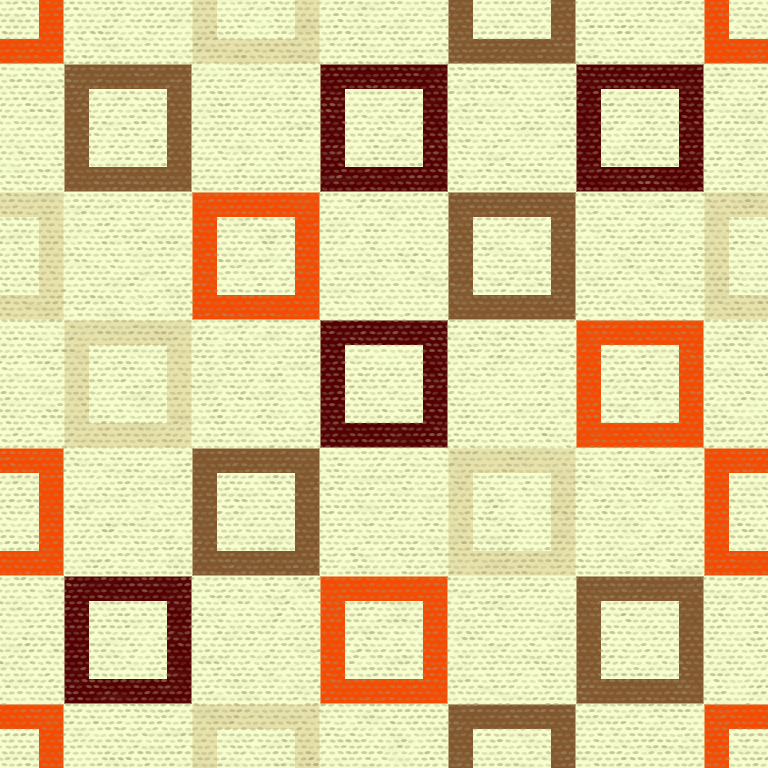
Give the GLSL for this pattern, as a WebGL 2 fragment shader.

```glsl
#version 300 es
precision highp float;
// Checkerboard of square frames in four colours on a woven cream cloth.

uniform vec2 u_resolution;
out vec4 fragColor;

const float CELLS = 6.0;                     // checker cells across the canvas
const float FRAME_WIDTH = 0.195;             // frame thickness, in cells
const vec2 STITCHES = vec2(96.0, 128.0);     // weave gaps across and down
const vec2 GAP_RADIUS = vec2(0.36, 0.25);    // gap half size, in stitches
const float GAP_STRENGTH = 0.52;
const float STREAK_STRENGTH = 0.08;

const vec3 CLOTH = vec3(0.965, 1.0, 0.805);
const vec3 SHADOW = vec3(0.62, 0.58, 0.44);
const vec3 SAND = vec3(0.905, 0.89, 0.67);
const vec3 BROWN = vec3(0.51, 0.34, 0.18);
const vec3 ORANGE = vec3(0.97, 0.29, 0.0);
const vec3 MAROON = vec3(0.33, 0.0, 0.01);

// Colour index of the three frames in each row, from the bottom up
const int FRAME_COLOURS[18] = int[18](
    2, 0, 1,
    3, 2, 1,
    2, 1, 0,
    0, 3, 2,
    0, 2, 1,
    1, 3, 3);

vec2 hash2(vec2 p) {
    vec3 q = fract(p.xyx * vec3(0.1031, 0.103, 0.0973));
    q += dot(q, q.yzx + 33.33);
    return fract((q.xx + q.yz) * q.zy);
}

float gradientNoise(vec2 p) {
    vec2 cell = floor(p), f = fract(p);
    vec2 blend = f * f * f * (f * (f * 6.0 - 15.0) + 10.0);
    vec2 e = vec2(1.0, 0.0);
    float a = dot(hash2(cell) * 2.0 - 1.0, f);
    float b = dot(hash2(cell + e) * 2.0 - 1.0, f - e);
    float c = dot(hash2(cell + e.yx) * 2.0 - 1.0, f - e.yx);
    float d = dot(hash2(cell + 1.0) * 2.0 - 1.0, f - 1.0);
    return mix(mix(a, b, blend.x), mix(c, d, blend.x), blend.y);
}

vec3 frameColour(ivec2 cell) {
    int index = FRAME_COLOURS[cell.y * 3 + cell.x / 2];
    if (index == 0) return SAND;
    if (index == 1) return BROWN;
    return index == 2 ? ORANGE : MAROON;
}

// Frame coverage inside one cell; local runs from -0.5 to 0.5
float frameMask(vec2 local, float pixel) {
    float inset = 0.5 - max(abs(local.x), abs(local.y));
    float outer = smoothstep(0.0, pixel, inset);
    float inner = smoothstep(-0.5, 0.5, (inset - FRAME_WIDTH) / pixel);
    return outer * (1.0 - inner);
}

// Staggered rows of short, uneven gaps between the threads
float weaveGaps(vec2 uv, float pixel) {
    vec2 p = uv * STITCHES;
    p.x += 0.5 * mod(floor(p.y), 2.0);
    vec2 stitch = floor(p);
    vec2 random = hash2(stitch + 17.0);
    vec2 offset = fract(p) - 0.5 - (random - 0.5) * vec2(0.2, 0.14);
    offset.y += offset.x * (random.x - 0.5) * 0.5;
    float dist = length(offset / GAP_RADIUS);
    float soft = 0.3 + pixel * STITCHES.y * 0.7;
    float gap = 1.0 - smoothstep(1.0 - soft, 1.0 + soft, dist);
    return gap * mix(0.5, 1.0, random.y);
}

void main() {
    float pixel = 1.0 / min(u_resolution.x, u_resolution.y);
    vec2 uv = gl_FragCoord.xy * pixel;

    // Checker cells, shifted by half so that frames are cut at the border
    vec2 grid = uv * CELLS + 0.5;
    ivec2 cell = ivec2(mod(floor(grid), CELLS));
    vec3 colour = CLOTH;
    if ((cell.x + cell.y) % 2 == 0) {
        float mask = frameMask(fract(grid) - 0.5, pixel * CELLS);
        colour = mix(CLOTH, frameColour(cell), mask);
    }

    // Woven texture with faint horizontal streaks
    float streak = gradientNoise(uv * vec2(24.0, STITCHES.y * 0.8));
    float wear = 1.0 + 0.6 * gradientNoise(uv * 40.0);
    float shade = weaveGaps(uv, pixel) * GAP_STRENGTH * wear;
    shade += STREAK_STRENGTH * max(streak, 0.0) * 2.0;
    colour = mix(colour, SHADOW, clamp(shade, 0.0, 1.0));

    fragColor = vec4(colour, 1.0);
}
```
